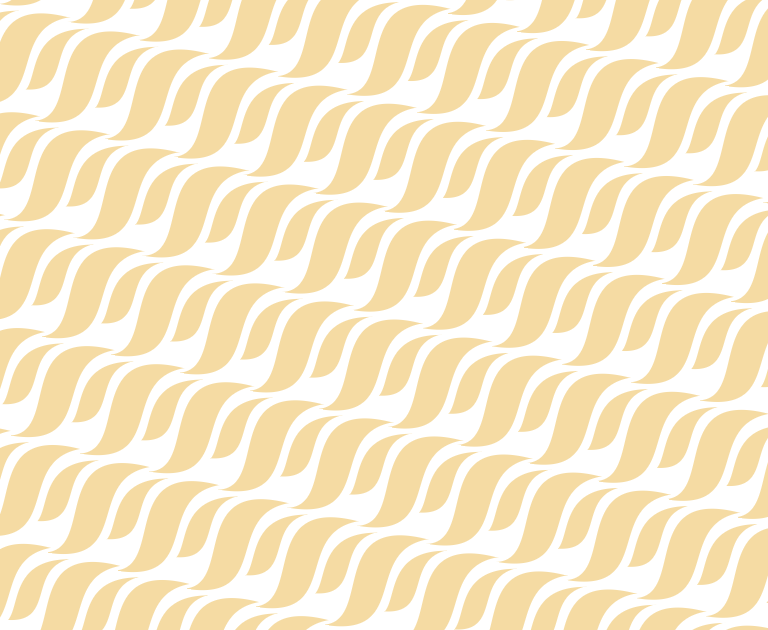
A WebGL 1 fragment shader for this pattern:

```glsl
precision highp float;
// Slanted rows of S-shaped ribbons on white, each with a small leaf beside it.
// Every motif is the area between two cubic curves that share both end points;
// a skewed lattice repeats the pair, with alternate rows nudged sideways.

uniform vec2 u_resolution;

#define VIEW_HEIGHT 945.0               // lattice units over the canvas height
#define ORIGIN vec2(528.0, 480.0)       // lower tip of one ribbon
#define STEP_ALONG vec2(104.2, -27.1)   // ribbon to its neighbour in the row
#define STEP_ROW vec2(47.8, 148.3)      // row to the row above
#define ROW_NUDGE -3.7                  // sideways shift of odd rows
#define RIBBON_TIP vec2(156.0, 128.0)   // upper tip from lower tip
#define LEAF_TIP vec2(90.0, 91.0)
#define LEAF_OFFSET vec2(-12.0, 47.0)   // leaf's lower tip from the ribbon's
#define SAND vec3(0.96, 0.86, 0.64)
#define PAPER vec3(1.0)

float cross2(vec2 a, vec2 b) {
  return a.x * b.y - a.y * b.x;
}

// Signed distance to a cubic from the origin to tip; positive above it.
float aboveCurve(vec2 p, vec2 c1, vec2 c2, vec2 tip) {
  vec2 k1 = 3.0 * c1;
  vec2 k2 = 3.0 * (c2 - 2.0 * c1);
  vec2 k3 = tip + 3.0 * (c1 - c2);
  vec2 axis = normalize(tip);
  float along = dot(p, axis);
  float t = clamp(along / length(tip), 0.0, 1.0);
  vec2 point = vec2(0.0);
  vec2 tangent = axis;
  // Newton steps to the point level with p along the axis
  for (int i = 0; i < 5; i++) {
    point = ((k3 * t + k2) * t + k1) * t;
    tangent = (3.0 * k3 * t + 2.0 * k2) * t + k1;
    t = clamp(t + (along - dot(point, axis)) / dot(tangent, axis), 0.0, 1.0);
  }
  point = ((k3 * t + k2) * t + k1) * t;
  tangent = (3.0 * k3 * t + 2.0 * k2) * t + k1;
  return cross2(normalize(tangent), p - point);
}

// Both motifs return a distance that is positive inside.
float ribbon(vec2 p) {
  float upper = aboveCurve(p, vec2(75.0, 4.0), vec2(5.0, 167.0), RIBBON_TIP);
  float lower = aboveCurve(p, vec2(132.0, -22.0), vec2(58.0, 110.0), RIBBON_TIP);
  return min(-upper, lower);
}

float leaf(vec2 p) {
  float upper = aboveCurve(p, vec2(18.0, 22.0), vec2(5.0, 90.0), LEAF_TIP);
  float lower = aboveCurve(p, vec2(70.0, -4.0), vec2(30.0, 74.0), LEAF_TIP);
  return min(-upper, lower);
}

void main() {
  float pixel = VIEW_HEIGHT / u_resolution.y;
  vec2 p = gl_FragCoord.xy * pixel - ORIGIN;
  float cellArea = cross2(STEP_ALONG, STEP_ROW);
  float baseRow = floor(cross2(STEP_ALONG, p) / cellArea);
  float inside = -1000.0;

  // Nearby lattice cells whose motifs can reach this point
  for (int r = -1; r <= 0; r++) {
    float row = baseRow + float(r);
    vec2 inRow = p - row * STEP_ROW;
    inRow.x -= ROW_NUDGE * mod(row, 2.0);
    float baseColumn = floor(cross2(inRow, STEP_ROW) / cellArea);
    for (int c = -1; c <= 1; c++) {
      vec2 local = inRow - (baseColumn + float(c)) * STEP_ALONG;
      inside = max(inside, max(ribbon(local), leaf(local - LEAF_OFFSET)));
    }
  }

  float coverage = clamp(inside / pixel + 0.5, 0.0, 1.0);
  gl_FragColor = vec4(mix(PAPER, SAND, coverage), 1.0);
}
```
